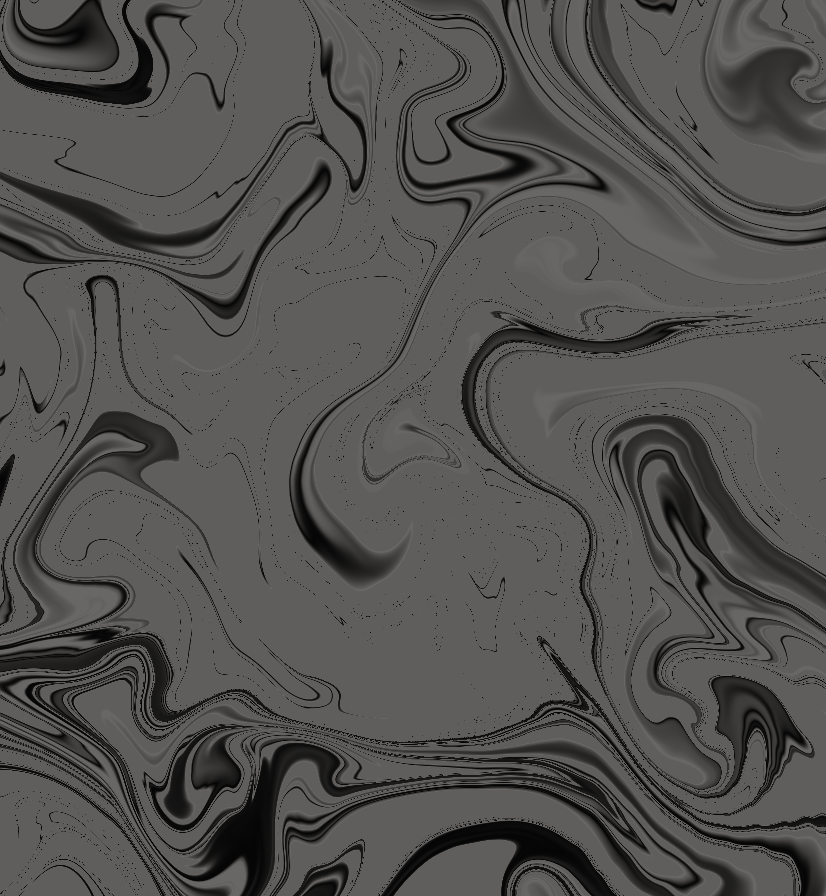
Reproduce this texture procedurally as a WebGL 1 fragment shader.

```glsl
precision highp float;

// Black ink marbled through flat grey: fine ink bands are stirred by swirling currents.
// Each point is traced back through several divergence-free noise flows, and the
// unstirred ink is read there, so eddies stretch it into dense folded filaments.

uniform vec2 u_resolution;

const int STIRS = 4;
const int STEPS = 10;
const float STEP_TIME = 0.042;

float hash(vec2 cell) {
  return fract(sin(dot(cell, vec2(127.1, 311.7))) * 43758.5453);
}

mat2 rotation(float angle) {
  float c = cos(angle);
  float s = sin(angle);
  return mat2(c, s, -s, c);
}

// Value noise with its analytic gradient: (value, d/dx, d/dy).
vec3 noiseGradient(vec2 p) {
  vec2 cell = floor(p);
  vec2 f = fract(p);
  vec2 s = f * f * f * (f * (f * 6.0 - 15.0) + 10.0);
  vec2 ds = 30.0 * f * f * (f - 1.0) * (f - 1.0);
  float a = hash(cell);
  float b = hash(cell + vec2(1.0, 0.0));
  float c = hash(cell + vec2(0.0, 1.0));
  float d = hash(cell + vec2(1.0, 1.0));
  float twist = a - b - c + d;
  float value = a + (b - a) * s.x + (c - a) * s.y + twist * s.x * s.y;
  return vec3(value, ds * (vec2(b - a, c - a) + twist * s.yx));
}

// Velocity of one layer of eddies: the gradient turned by a quarter.
vec2 eddies(vec2 p, float frequency, float angle, vec2 offset) {
  mat2 turn = rotation(angle);
  vec2 slope = noiseGradient(turn * p * frequency + offset).yz * turn;
  return vec2(slope.y, -slope.x);
}

// Broad swirls with smaller curls riding on them.
vec2 current(vec2 p, float stir) {
  vec2 offset = vec2(17.3, 9.1) * (stir + 1.0);
  vec2 broad = eddies(p, 3.1, 0.6 + stir * 1.1, offset);
  vec2 small = eddies(p, 8.0, 1.7 + stir * 0.8, offset + 41.0);
  return broad + 0.3 * small;
}

// Midpoint integration back to where the ink was before stirring.
vec2 unstir(vec2 p) {
  for (int stir = 0; stir < STIRS; stir++) {
    for (int i = 0; i < STEPS; i++) {
      vec2 middle = p + 0.5 * STEP_TIME * current(p, float(stir));
      p += STEP_TIME * current(middle, float(stir));
    }
  }
  return p;
}

// Repeated contour bands: 0.0 on a centre line, 1.0 midway between two lines.
float bandDistance(vec2 p, float frequency, float repeats) {
  float level = noiseGradient(rotation(0.4) * p * frequency + 73.0).x;
  return abs(2.0 * fract(level * repeats) - 1.0);
}

// Half-width of the bands, vanishing where the ink runs dry.
float bandWidth(vec2 p, float frequency, float widest) {
  float supply = noiseGradient(rotation(1.1) * p * frequency + 29.0).x;
  return max(0.03, widest * smoothstep(0.28, 0.64, supply));
}

void main() {
  vec2 p = unstir(gl_FragCoord.xy / u_resolution.y);
  float d = bandDistance(p, 4.5, 2.0) / bandWidth(p, 2.7, 0.85);

  vec3 paper = vec3(0.374, 0.370, 0.362);
  vec3 paleRim = vec3(0.410, 0.403, 0.398);
  vec3 ink = vec3(0.022, 0.019, 0.019);

  // A faint pale rim borders each band, whose core fades softly outward.
  float rim = smoothstep(0.95, 1.05, d) * (1.0 - smoothstep(1.10, 1.22, d));
  float inkAmount = mix(1.0 - clamp(d, 0.0, 1.0), 1.0 - smoothstep(0.0, 1.0, d), 0.4);
  gl_FragColor = vec4(mix(mix(paper, paleRim, rim), ink, inkAmount), 1.0);
}
```
